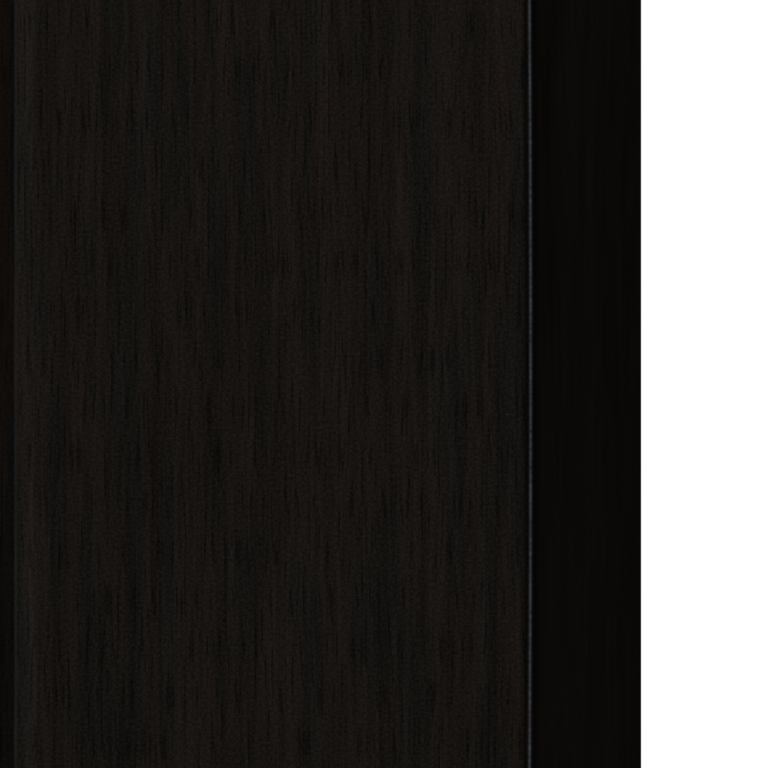
Write a Shadertoy shader that draws this texture.

```glsl
#define DARK_WOOD vec3(0.066, 0.061, 0.052)
#define WARM_WOOD vec3(0.122, 0.101, 0.088)
#define SIDE_WOOD vec3(0.036, 0.032, 0.027)
#define GROOVE_TINT vec3(0.225, 0.235, 0.260)
#define LEFT_TINT vec3(0.105, 0.118, 0.115)
#define LEFT_SEAM 0.0205
#define GROOVE_X 0.691
#define BOARD_END 0.8345
#define STREAK_GAIN 0.75
#define SPECK_GAIN 0.030

float hash(vec2 cell) {
    vec3 p = fract(vec3(cell.xyx) * 0.1031);
    p += dot(p, p.yzx + 33.33);
    return fract((p.x + p.y) * p.z);
}

vec2 gradient(vec2 cell) {
    float angle = 6.28318 * hash(cell);
    return vec2(cos(angle), sin(angle));
}

float gradientNoise(vec2 p) {
    vec2 cell = floor(p), f = fract(p);
    vec2 blend = f * f * f * (f * (f * 6.0 - 15.0) + 10.0);
    float a = dot(gradient(cell), f);
    float b = dot(gradient(cell + vec2(1, 0)), f - vec2(1, 0));
    float c = dot(gradient(cell + vec2(0, 1)), f - vec2(0, 1));
    float d = dot(gradient(cell + vec2(1, 1)), f - vec2(1, 1));
    return mix(mix(a, b, blend.x), mix(c, d, blend.x), blend.y);
}

// Vertical fibres: each octave is narrower and shorter than the last
float woodGrain(vec2 uv) {
    vec2 scale = vec2(19.0, 0.9);
    float sum = 0.0, weight = 0.36;
    for (int i = 0; i < 4; i++) {
        sum += weight * gradientNoise(uv * scale + 17.3 * float(i + 1));
        scale *= vec2(2.2, 2.1);
        weight *= 1.12;
    }
    return sum;
}

// Soft line of given half width, never thinner than the pixel filter
float line(float x, float center, float halfWidth) {
    float d = (x - center) / halfWidth;
    return exp(-d * d);
}

void mainImage(out vec4 fragColor, in vec2 fragCoord) {
    vec2 uv = fragCoord / iResolution.xy;
    float pixel = 1.0 / iResolution.x;
    float grain = woodGrain(uv);
    float speckle = gradientNoise(uv * 290.0) + 0.6 * gradientNoise(uv * 190.0 + 51.0);

    // Main panel, a little brighter toward the top and the centre
    float light = 0.37 + 0.10 * (uv.y - 0.5) + 0.07 * line(uv.x, 0.42, 0.20);
    float tone = light + STREAK_GAIN * grain;
    vec3 color = mix(DARK_WOOD, WARM_WOOD, clamp(tone, -0.35, 1.5));
    float redness = gradientNoise(uv * vec2(38.0, 3.0) + 80.0);
    color += vec3(0.014, 0.002, -0.002) * redness;

    // Fine dark pores and pale dust
    float pores = gradientNoise(uv * vec2(230.0, 16.0) + 9.0);
    color *= 1.0 - 0.28 * smoothstep(0.1, 0.45, pores);
    color += SPECK_GAIN * speckle * vec3(1.0, 0.95, 0.88);
    color += 0.05 * smoothstep(0.75, 1.0, speckle);

    // Left strip, its seam and the sheen beside it
    float inPanel = smoothstep(LEFT_SEAM - 0.004, LEFT_SEAM + 0.001, uv.x);
    color *= mix(0.55, 1.0, inPanel);
    color += vec3(0.035, 0.015, 0.006) * exp(-uv.x * 160.0) * smoothstep(0.2, 1.0, uv.y);
    color += 0.016 * line(uv.x, 0.038, 0.014);
    float seamWear = 0.75 + 0.5 * gradientNoise(vec2(3.0, uv.y * 13.0));
    color = mix(color, LEFT_TINT, line(uv.x, LEFT_SEAM, max(0.0018, pixel * 0.7)) * seamWear);

    // Darker side board with faint fibres
    vec3 side = SIDE_WOOD * (1.0 + 0.45 * grain);
    side += 0.004 * speckle + 0.006 * line(uv.x, 0.755, 0.035);
    float sideMask = smoothstep(GROOVE_X - pixel, GROOVE_X + pixel, uv.x);
    color = mix(color, side, sideMask);

    // Groove: shadow on both flanks, worn bluish highlight within
    float grooveX = GROOVE_X - 0.0015 * (2.0 * uv.y - 1.0) * (2.0 * uv.y - 1.0);
    color *= 1.0 - 0.55 * line(uv.x, grooveX - 0.005, 0.0035);
    color *= 1.0 - 0.40 * line(uv.x, grooveX + 0.006, 0.004);
    float wear = 0.78 + 0.35 * gradientNoise(vec2(uv.y * 24.0, 5.0))
               + 0.45 * gradientNoise(vec2(uv.y * 170.0, 8.0));
    float highlight = line(uv.x, grooveX, max(0.0021, pixel * 0.7));
    color = mix(color, GROOVE_TINT, clamp(highlight * wear, 0.0, 1.0));

    // White ground beyond the board
    float outside = smoothstep(BOARD_END - pixel, BOARD_END + pixel, uv.x);
    color = mix(color, vec3(1.0), outside);
    fragColor = vec4(clamp(color, 0.0, 1.0), 1.0);
}
```
